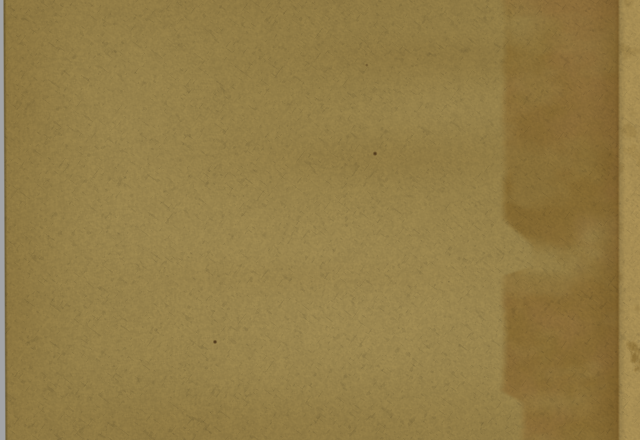
This texture is drawn by a Shadertoy shader. Its source:

```glsl
// Aged tan paper with a water-stained right margin, page edges and sparse specks.
const vec3 PAPER = vec3(0.580, 0.497, 0.280);
const vec3 PAPER_LIGHT = vec3(0.624, 0.542, 0.324);
const vec3 PAPER_DARK = vec3(0.525, 0.432, 0.222);
const vec3 STAIN = vec3(0.522, 0.415, 0.195);
const vec3 STAIN_PINK = vec3(0.550, 0.430, 0.228);
const vec3 GUTTER = vec3(0.410, 0.295, 0.115);
const vec3 NEXT_PAGE = vec3(0.655, 0.555, 0.325);
const vec3 BACKDROP = vec3(0.640, 0.645, 0.650);
const vec3 SPECK = vec3(0.24, 0.15, 0.06);
const float STAIN_X = 0.788;
const float STAIN_SOFTNESS = 0.008;
const float PAGE_RIGHT = 0.967;
const float GRAIN = 0.066;
const float FIBRE = 0.060;
const float MOTTLE = 0.035;
const mat2 TURN = mat2(0.80, 0.60, -0.60, 0.80);

float hash(vec2 p) {
    return fract(sin(dot(p, vec2(127.1, 311.7))) * 43758.5453);
}

float noise(vec2 p) {
    vec2 i = floor(p), f = fract(p);
    f = f * f * (3.0 - 2.0 * f);
    return mix(mix(hash(i), hash(i + vec2(1, 0)), f.x),
               mix(hash(i + vec2(0, 1)), hash(i + vec2(1, 1)), f.x), f.y);
}

// Each octave is turned to hide the lattice
float fbm(vec2 p) {
    float sum = 0.0, amp = 0.5;
    for (int i = 0; i < 4; i++) {
        sum += amp * noise(p);
        p = TURN * p * 2.03 + 17.3;
        amp *= 0.5;
    }
    return sum / 0.9375;
}

// Soft elliptical spot, one at its centre
float blob(vec2 p, vec2 centre, vec2 radius) {
    vec2 d = (p - centre) / radius;
    return exp(-dot(d, d));
}

// Broad light and shade across the sheet
vec3 paperColor(vec2 uv, vec2 q) {
    float light = 0.60 * blob(uv, vec2(0.54, 0.43), vec2(0.30, 0.16))
                + 0.65 * blob(uv, vec2(0.62, 0.22), vec2(0.36, 0.15))
                + 0.40 * blob(uv, vec2(0.22, 0.52), vec2(0.17, 0.22))
                + 0.40 * blob(uv, vec2(0.70, 0.75), vec2(0.16, 0.06))
                + 0.30 * blob(uv, vec2(0.20, 0.80), vec2(0.12, 0.15));
    float dark = 0.50 * blob(uv, vec2(0.00, 0.82), vec2(0.09, 0.24))
               + 0.50 * blob(uv, vec2(0.00, 0.28), vec2(0.07, 0.28))
               + 0.34 * blob(uv, vec2(0.68, 0.87), vec2(0.22, 0.05))
               + 0.28 * blob(uv, vec2(0.62, 0.64), vec2(0.22, 0.05))
               + 0.14 * blob(uv, vec2(0.46, 0.37), vec2(0.25, 0.04))
               + 0.30 * blob(uv, vec2(0.30, 0.02), vec2(0.40, 0.08))
               + 0.25 * blob(uv, vec2(0.45, 1.02), vec2(0.50, 0.10));
    light += 0.25 * (fbm(q * vec2(3.0, 6.0)) - 0.5);
    vec3 col = mix(PAPER, PAPER_LIGHT, clamp(light, 0.0, 1.0));
    return mix(col, PAPER_DARK, clamp(dark, 0.0, 1.0));
}

// Coverage of the water stain, with a rounded bay and pale fingers
float stainMask(vec2 uv, vec2 q) {
    float bay = smoothstep(0.51, 0.43, uv.y) * smoothstep(0.37, 0.40, uv.y);
    float foot = smoothstep(0.115, 0.080, uv.y);
    float edge = STAIN_X + 0.045 * bay + 0.030 * foot;
    edge += 0.010 * (fbm(q * vec2(8.0, 26.0)) - 0.5);
    float mask = smoothstep(-STAIN_SOFTNESS, STAIN_SOFTNESS, uv.x - edge);
    float pale = 0.60 * blob(uv, vec2(0.935, 0.465), vec2(0.032, 0.040))
               + 0.65 * blob(uv, vec2(0.860, 0.405), vec2(0.080, 0.032))
               + 0.45 * blob(uv, vec2(0.860, 0.085), vec2(0.060, 0.025))
               + 0.55 * blob(uv, vec2(0.810, 0.960), vec2(0.035, 0.070));
    pale += 0.35 * smoothstep(0.45, 0.75, fbm(q * vec2(9.0, 14.0) + 5.0));
    return mask * (1.0 - min(pale, 0.85));
}

float speck(vec2 q, vec2 uvCentre, float radius, float aspect) {
    float d = length(q - uvCentre * vec2(aspect, 1.0));
    return smoothstep(radius * 1.5, radius * 0.2, d);
}

// Fine grain with sparse, short dark fibres
float paperTooth(vec2 q) {
    vec2 t = TURN * q;
    float grain = noise(t * 290.0) + 0.6 * noise(t.yx * 170.0 + 7.0) - 0.8;
    float fibre = smoothstep(0.78, 0.95, noise(t * vec2(75.0, 190.0)))
                + smoothstep(0.80, 0.95, noise(t * vec2(200.0, 80.0) + 40.0));
    return GRAIN * grain - FIBRE * fibre + MOTTLE * (fbm(q * 28.0) - 0.5);
}

void mainImage(out vec4 fragColor, in vec2 fragCoord) {
    vec2 uv = fragCoord / iResolution.xy;
    vec2 q = fragCoord / iResolution.y;
    float aspect = iResolution.x / iResolution.y;
    float aa = 1.0 / iResolution.x;

    // Sheet and stain
    vec3 col = paperColor(uv, q);
    vec3 stain = mix(STAIN, STAIN_PINK, smoothstep(0.3, 0.7, fbm(q * 9.0 + 31.0)));
    stain = mix(stain, STAIN * 0.98, blob(uv, vec2(0.82, 0.60), vec2(0.06, 0.13)));
    col = mix(col, stain, stainMask(uv, q));

    // Shade towards the fold
    float shade = 0.28 * smoothstep(0.055, 0.0, PAGE_RIGHT - uv.x);
    shade += 0.22 * smoothstep(0.008, 0.0, PAGE_RIGHT - uv.x);
    col = mix(col, GUTTER, shade);

    // Neighbouring page with brown foxing
    float fox = smoothstep(0.55, 0.72, fbm(q * vec2(30.0, 24.0)));
    fox *= 0.25 + 0.55 * blob(uv, vec2(0.992, 0.19), vec2(0.02, 0.07));
    vec3 next = mix(NEXT_PAGE, STAIN, fox);
    next *= 0.90 + 0.10 * smoothstep(0.0, 0.012, uv.x - PAGE_RIGHT);
    col = mix(col, next, smoothstep(-1.5 * aa, 1.5 * aa, uv.x - PAGE_RIGHT));
    col *= 1.0 + paperTooth(q);

    // Specks
    float dots = 0.75 * speck(q, vec2(0.586, 0.651), 0.0043, aspect)
               + 0.80 * speck(q, vec2(0.336, 0.223), 0.0040, aspect)
               + 0.40 * speck(q, vec2(0.573, 0.852), 0.0030, aspect);
    col = mix(col, SPECK, dots);

    // Backdrop along the left edge
    float leftX = mix(0.0085, 0.0055, uv.y);
    col *= 1.0 - 0.25 * smoothstep(0.005, 0.0, uv.x - leftX);
    col = mix(BACKDROP, col, smoothstep(-aa, aa, uv.x - leftX));
    fragColor = vec4(col, 1.0);
}
```
